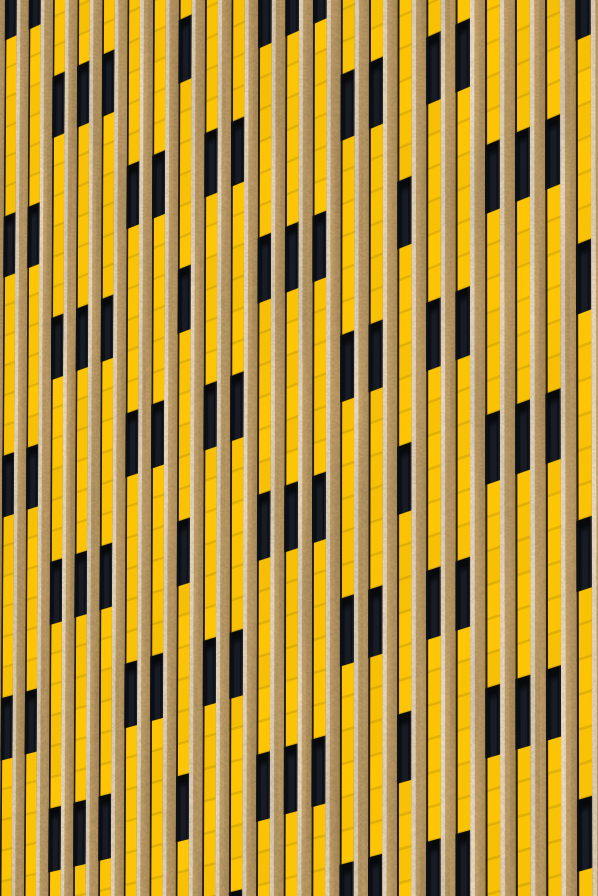
A WebGL 2 fragment shader for this pattern:

```glsl
#version 300 es
precision highp float;
// Tower facade: concrete fins over yellow panels with staggered dark windows.

uniform vec2 u_resolution;
out vec4 fragColor;

const vec3 YELLOW = vec3(0.985, 0.765, 0.02);
const vec3 TAN = vec3(0.70, 0.575, 0.375);
const vec3 PALE = vec3(0.85, 0.79, 0.70);
const vec3 GLASS = vec3(0.045, 0.06, 0.075);
const vec3 SHADOW = vec3(0.13, 0.10, 0.05);

float hash(vec2 p) {
  return fract(sin(dot(p, vec2(127.1, 311.7))) * 43758.5453);
}

float noise(vec2 p) {
  vec2 i = floor(p), f = fract(p);
  f = f * f * (3.0 - 2.0 * f);
  return mix(mix(hash(i), hash(i + vec2(1, 0)), f.x),
             mix(hash(i + vec2(0, 1)), hash(i + vec2(1, 1)), f.x), f.y);
}

// Soft-edged interval from a to b.
float band(float a, float b, float x, float w) {
  return smoothstep(a - w, a + w, x) - smoothstep(b - w, b + w, x);
}

// Positive n solving a*n*n + b*n = c: spacing that grows with perspective.
float growingIndex(float a, float b, float c) {
  return (sqrt(max(b * b + 4.0 * a * c, 0.0)) - b) / (2.0 * a);
}

// Strips run in groups of 3, 2, 1, 2; every other group drops half a period.
float groupShift(float strip) {
  float k = mod(strip - 2.0, 8.0);
  return (k < 2.5 || abs(k - 5.0) < 0.5) ? 0.0 : 0.5;
}

vec3 panelColor(float floorPos, float w, float strip) {
  float cell = floorPos * 8.0;
  float joint = band(-0.04, 0.04, fract(cell + 0.5) - 0.5, w * 6.0);
  float tint = 0.98 + 0.035 * hash(vec2(strip, floor(cell)));
  return YELLOW * tint * (1.0 - 0.10 * joint);
}

vec3 glassColor(float across, float down, float w) {
  vec3 col = mix(GLASS, vec3(0.085, 0.105, 0.145), band(0.17, 0.38, across, 0.03));
  col = mix(col, GLASS * 0.6, 1.0 - smoothstep(0.02, 0.06, down));
  return mix(col, vec3(0.22, 0.22, 0.28), 0.6 * band(0.445, 0.47, across, w));
}

vec3 finColor(float across, float w, vec2 p, float strip) {
  float lit = band(0.49, 0.645, across, w);
  float depth = fract(across - 0.645) / 0.355;
  vec3 side = TAN * mix(1.05, 0.93, clamp(depth, 0.0, 1.0));
  vec3 col = mix(side, PALE, lit);
  // Concrete grain and long weather stains.
  float grain = noise(p * vec2(340.0, 510.0)) - 0.5;
  float stain = noise(vec2(strip * 7.3, p.y * 9.0)) - 0.5;
  return col * (1.0 + 0.09 * grain + 0.10 * stain);
}

void main() {
  vec2 p = gl_FragCoord.xy / u_resolution;
  float down = 1.0 - p.y;

  // Fins spread slightly toward the bottom and widen to the right.
  float x = 0.742 + (p.x - 0.742) / (1.0 + 0.012 * (down - 0.5));
  float s = growingIndex(0.000281, 0.0398, x - 0.004);
  float strip = floor(s + 0.2);
  float across = s - strip;
  float ws = fwidth(s) * 0.6;

  // Floors climb to the right, with taller storeys there.
  float j = s - 2.0;
  float top = 0.0859 - 0.0121 * j - 0.00011 * j * j;
  float period = 0.2676 + 0.00182 * j;
  float n = growingIndex(0.00156, period, down - top);
  float wn = fwidth(n) * 0.6;

  // One window per period in each strip.
  float level = fract(n - groupShift(strip) + 0.3) - 0.3;
  float window = band(0.0, 0.256, level, wn);
  vec3 opening = mix(panelColor(n, wn, strip), glassColor(across, level, ws), window);

  // Openings, then the shadow line each fin casts on its right.
  vec3 col = finColor(across, ws, p, strip);
  col = mix(col, opening, band(0.0, 0.49, across, ws));
  col = mix(col, mix(SHADOW, GLASS, window), band(0.0, 0.07, across, ws));
  fragColor = vec4(col, 1.0);
}
```
